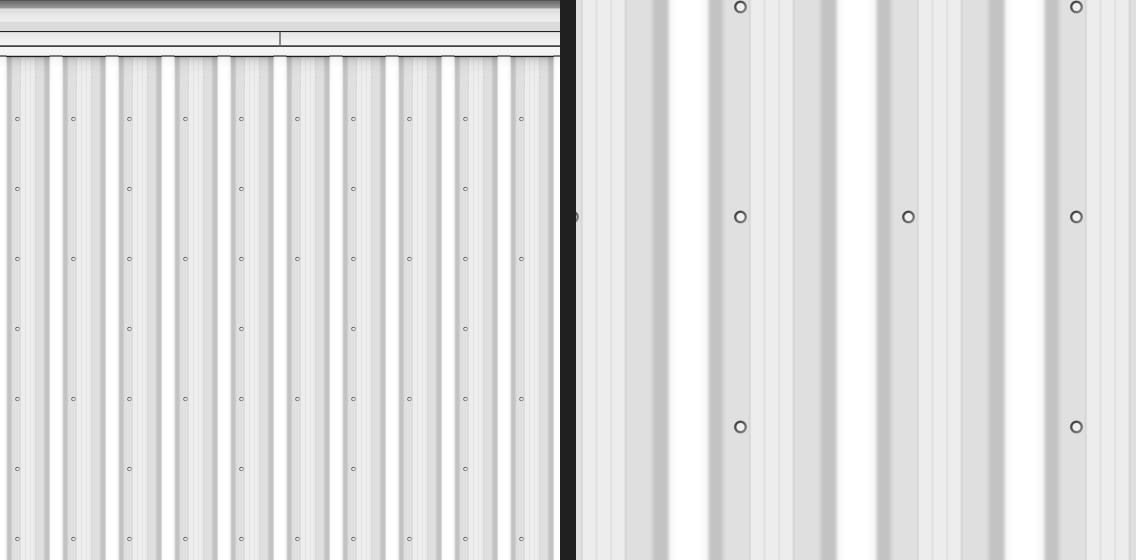
Left, the full canvas; right, a detail of the centre.
This texture is drawn by a Shadertoy shader. Its source:

```glsl
// Soft step between two tones of the sheet profile
float blend(float from, float to, float edge, float soft, float x) {
    return mix(from, to, smoothstep(edge - soft, edge + soft, x));
}

// Antialiased coverage of a stroke at signed distance d
float stroke(float d, float halfWidth, float pixel) {
    return clamp((halfWidth - abs(d)) / pixel + 0.5, 0.0, 1.0);
}

// Tone across one repeat, from rib centre (0) to the next rib centre (1)
float sheetProfile(float u, float pixel) {
    float soft = max(0.012, 0.7 * pixel);
    float tone = blend(1.0, 0.965, 0.085, 0.03, u);
    tone = blend(tone, 0.765, 0.123, 0.02, u);
    tone = blend(tone, 0.88, 0.21, 0.025, u);
    tone = blend(tone, 0.93, 0.37, soft, u);
    tone = blend(tone, 0.875, 0.625, soft, u);
    tone = blend(tone, 0.765, 0.79, 0.025, u);
    tone = blend(tone, 0.965, 0.885, 0.02, u);
    tone = blend(tone, 1.0, 0.915, 0.03, u);

    // Shallow creases in the flat pan
    for (int i = 0; i < 4; i++) {
        float crease = 0.368 + 0.087 * float(i);
        tone -= 0.045 * stroke(u - crease, 0.007, pixel);
    }
    return tone;
}

// Screws every eighth of the height; odd pans skip every other row
float addScrews(float tone, vec2 uv, float pixel) {
    float column = floor(uv.x * 10.0);
    float row = floor((uv.y - 0.0375) * 8.0 + 0.5);
    vec2 centre = vec2((column + 0.3125) * 0.1, 0.0375 + row * 0.125);
    float present = 1.0 - mod(column, 2.0) * mod(row, 2.0);
    vec2 offset = uv - centre;
    float r = length(offset);
    float head = clamp((0.0032 - r) / pixel + 0.5, 0.0, 1.0);
    tone = mix(tone, 0.94, present * head);
    float rim = stroke(r - 0.0031, 0.0007, pixel);
    float rimTone = 0.38 - 25.0 * (offset.y - offset.x);
    return mix(tone, rimTone, present * rim);
}

// Horizontal flashing, measured down from the top edge
float trimProfile(float depth, float pixel) {
    float soft = max(0.001, 0.6 * pixel);
    float tone = mix(0.42, 0.58, smoothstep(0.0, 0.015, depth));
    tone = blend(tone, mix(0.87, 0.93, smoothstep(0.015, 0.036, depth)), 0.015, soft, depth);
    tone = blend(tone, 0.86, 0.039, 0.002, depth);
    tone = blend(tone, mix(0.90, 0.95, smoothstep(0.057, 0.078, depth)), 0.0565, soft, depth);
    tone = blend(tone, 0.955, 0.083, soft, depth);
    return mix(tone, 0.3, stroke(depth, 0.0012, pixel));
}

void mainImage(out vec4 fragColor, in vec2 fragCoord) {
    vec2 uv = fragCoord / iResolution.xy;
    float pixel = 1.0 / min(iResolution.x, iResolution.y);
    float depth = 1.0 - uv.y;
    float u = fract(uv.x * 10.0);
    float rib = 1.0 - smoothstep(0.09, 0.14, min(u, 1.0 - u));

    // Corrugated sheet with screws and the shadow under the flashing
    float tone = addScrews(sheetProfile(u, 10.0 * pixel), uv, pixel);
    float shadow = exp(-max(depth - 0.101, 0.0) * 110.0);
    tone *= 1.0 - shadow * mix(0.22, 0.06, rib);

    // Flashing over the sheet, its lower edge lifted slightly by each rib
    float lip = 0.1008 - 0.0008 * rib;
    tone = mix(trimProfile(depth, pixel), tone, smoothstep(-pixel, pixel, depth - lip));

    // Dark seams and the centre joint
    float seam = stroke(depth - 0.0563, 0.0010, pixel);
    seam = max(seam, stroke(depth - 0.0823, 0.0013, pixel));
    seam = max(seam, stroke(depth - lip, 0.0012, pixel) * mix(1.0, 0.85, rib));
    float joint = stroke(uv.x - 0.5, 0.0009, pixel) * step(0.0563, depth) * step(depth, 0.0823);
    tone = mix(tone, 0.12, max(seam, joint));

    fragColor = vec4(vec3(tone), 1.0);
}
```
